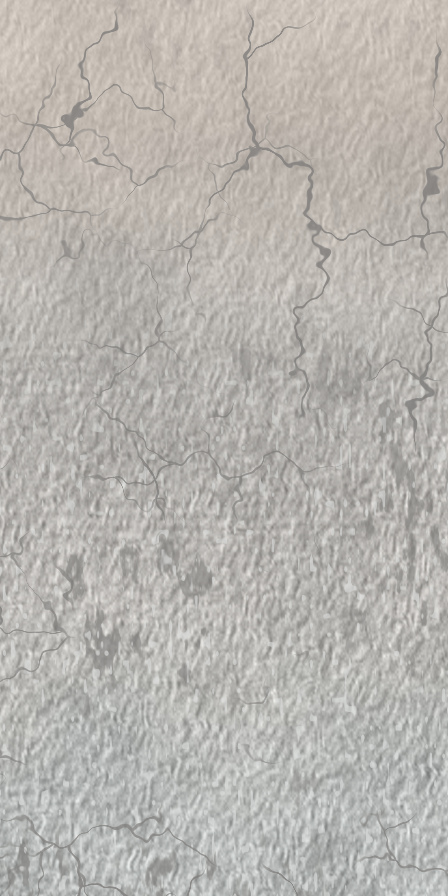
Give the GLSL for this texture, as a WebGL 1 fragment shader.

```glsl
precision highp float;
// Weathered plaster wall: warm top, cool worn base, vertical grain, ripples and cracks.
uniform vec2 u_resolution;

#define WARM vec3(0.775, 0.740, 0.705)
#define GREY vec3(0.705, 0.695, 0.680)
#define COOL vec3(0.705, 0.718, 0.710)
#define CRACK_COLOR vec3(0.500, 0.492, 0.485)
#define FLECK_COLOR vec3(0.860, 0.870, 0.865)
#define GRAIN_SCALE vec2(120.0, 62.0)
#define GRAIN_DEPTH 0.17
#define CRACK_WIDTH 0.0029
#define RIPPLE_PERIOD 0.027
#define RIPPLE_DEPTH 0.022

float hash(vec2 p) {
  vec3 q = fract(vec3(p.xyx) * 0.1031);
  q += dot(q, q.yzx + 33.33);
  return fract((q.x + q.y) * q.z);
}

vec2 hash2(vec2 p) {
  return vec2(hash(p + 17.0), hash(p + 71.0));
}

float noise(vec2 p) {
  vec2 i = floor(p), f = fract(p);
  f = f * f * (3.0 - 2.0 * f);
  return mix(mix(hash(i), hash(i + vec2(1.0, 0.0)), f.x),
             mix(hash(i + vec2(0.0, 1.0)), hash(i + 1.0), f.x), f.y);
}

float fbm(vec2 p) {
  float sum = 0.0, amp = 0.53;
  for (int i = 0; i < 4; i++) {
    sum += amp * noise(p);
    p = p * 2.03 + 19.7;
    amp *= 0.5;
  }
  return sum;
}

// Distance to the nearest border of stretched Voronoi cells, in canvas widths.
float cellBorder(vec2 p, vec2 scale) {
  vec2 q = p * scale, cell = floor(q), nearest = vec2(0.0);
  float best = 9.0;
  for (int y = -1; y <= 1; y++)
    for (int x = -1; x <= 1; x++) {
      vec2 c = cell + vec2(x, y);
      vec2 r = c + hash2(c) - q;
      if (dot(r, r) < best) { best = dot(r, r); nearest = r; }
    }
  float border = 9.0;
  for (int y = -2; y <= 2; y++)
    for (int x = -2; x <= 2; x++) {
      vec2 c = cell + vec2(x, y);
      vec2 r = c + hash2(c) - q, gap = r - nearest;
      if (dot(gap, gap) > 0.0001) {
        vec2 n = normalize(gap);
        border = min(border, dot(0.5 * (r + nearest), n) / length(n * scale));
      }
    }
  return border;
}

// Broken crack lines that taper where the presence noise fades.
float cracks(vec2 p, vec2 scale, float width, float cutoff) {
  vec2 bend = vec2(fbm(p * 8.0), fbm(p * 8.0 + 43.0)) - 0.5;
  vec2 jag = vec2(noise(p * 42.0), noise(p * 42.0 + 9.0)) - 0.5;
  float d = cellBorder(p + 0.16 * bend + 0.016 * jag, scale);
  float presence = smoothstep(cutoff, cutoff + 0.14, fbm(p * 3.2 + scale * 7.0));
  float w = width * presence * (0.45 + 0.9 * noise(p * 21.0));
  float soft = 1.1 / u_resolution.x;
  return presence * (1.0 - smoothstep(w - 0.4 * soft, w + soft, d));
}

void main() {
  vec2 p = gl_FragCoord.xy / u_resolution.x;
  float h = gl_FragCoord.y / u_resolution.y;
  float worn = 1.0 - smoothstep(0.35, 0.9, h);

  // Vertical colour change with broad stains
  float stain = fbm(p * vec2(4.0, 3.0)) - 0.5;
  vec3 color = mix(COOL, GREY, smoothstep(0.08, 0.42, h + 0.3 * stain));
  color = mix(color, WARM, smoothstep(0.56, 0.9, h + 0.15 * stain));
  color += 0.11 * stain + 0.08 * (fbm(p * vec2(22.0, 11.0)) - 0.5) * (0.5 + worn);

  // Embossed grain, lit from the upper left
  vec2 g = p * GRAIN_SCALE + 2.0 * noise(p * 30.0);
  float relief = noise(g) - noise(g + vec2(0.8, -0.45));
  float grit = noise(p * vec2(240.0, 170.0)) - 0.5;
  color += (relief * GRAIN_DEPTH + grit * 0.09) * mix(0.5, 1.1, worn);

  // Patches of horizontal ripples and upright combing
  float wobble = 3.5 * noise(p * vec2(9.0, 5.0));
  float band = smoothstep(0.52, 0.75, noise(p * vec2(1.8, 6.0) + 5.0)) * (1.0 - smoothstep(0.65, 0.8, h));
  float comb = smoothstep(0.58, 0.8, noise(p * vec2(2.0, 9.0) + 31.0)) * (1.0 - smoothstep(0.6, 0.75, h));
  vec2 wave = sin(p * 6.2832 / RIPPLE_PERIOD + wobble);
  color += RIPPLE_DEPTH * (wave.y * band + wave.x * comb);

  // Dark upright scuffs and pale chips, denser near the base
  float patches = smoothstep(0.46, 0.66, fbm(p * 4.5 + 12.0));
  float scuff = smoothstep(0.56, 0.69, fbm(p * vec2(36.0, 16.0) + 3.0));
  color = mix(color, CRACK_COLOR, scuff * (0.12 + 0.6 * patches) * mix(0.25, 0.9, worn));
  float chip = smoothstep(0.77, 0.91, noise(p * vec2(105.0, 48.0) + 60.0));
  color = mix(color, FLECK_COLOR, chip * worn * 0.65);

  // Long upright cracks above, short branching ones below
  float lower = 1.0 - smoothstep(0.3, 0.65, h);
  float tall = cracks(p, vec2(3.3, 1.9), CRACK_WIDTH, 0.41 + 0.08 * lower);
  float small = cracks(p + 8.0, vec2(4.2, 5.6), CRACK_WIDTH * 0.85, 0.53 - 0.06 * lower);
  color = mix(color, CRACK_COLOR, 0.82 * max(tall, 0.85 * small));

  gl_FragColor = vec4(clamp(color, 0.0, 1.0), 1.0);
}
```
